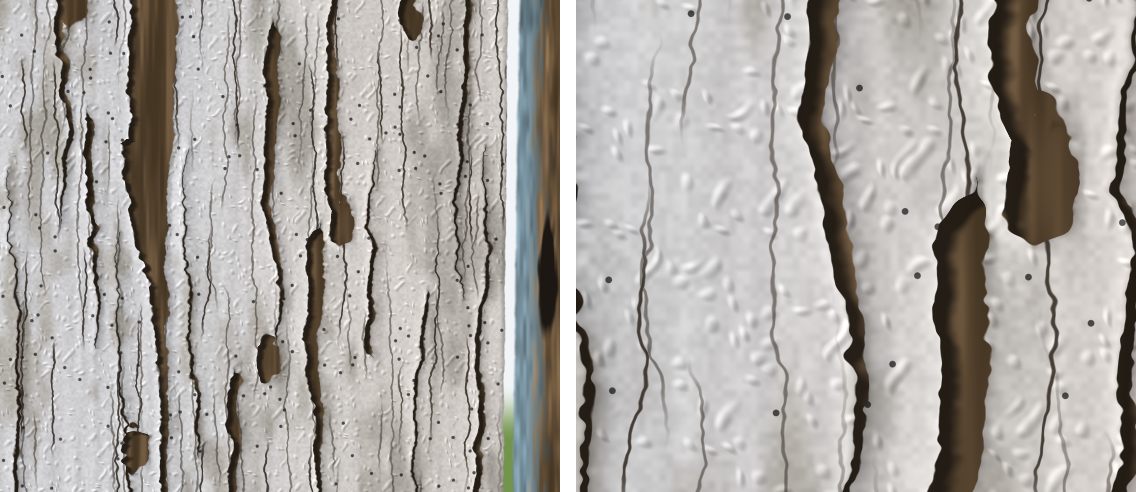
Left, the full canvas; right, a detail of the centre.
This texture is drawn by a WebGL 2 fragment shader. Its source:

```glsl
#version 300 es
precision highp float;
// Pale paint peeling off an upright plank, beside a weathered blue post.
// A signed gap field (split, tapering cracks, chips) parts paint from bare wood;
// sampling it again toward the light gives cast shadows and curled bright lips.
uniform vec2 u_resolution;
out vec4 outColor;

const vec3 PAINT_COOL = vec3(.81, .81, .82);
const vec3 PAINT_WARM = vec3(.81, .79, .77);
const vec3 PAINT_STAIN = vec3(.65, .63, .60);
const vec3 WOOD_DARK = vec3(.27, .21, .14);
const vec3 WOOD_LIGHT = vec3(.45, .36, .26);
const vec3 SHADOW = vec3(.11, .09, .07);
const vec3 POST_BLUE = vec3(.46, .56, .61);

float hash(vec2 p) {
  vec3 q = fract(p.xyx * vec3(.1031, .1030, .0973));
  q += dot(q, q.yzx + 33.33);
  return fract((q.x + q.y) * q.z);
}

float noise(vec2 p) {
  vec2 i = floor(p), f = fract(p);
  f *= f * (3. - 2. * f);
  return mix(mix(hash(i), hash(i + vec2(1, 0)), f.x),
             mix(hash(i + vec2(0, 1)), hash(i + 1.), f.x), f.y);
}

// Cellular noise: distance to the nearest point, and that point's random id
vec2 cellular(vec2 p) {
  vec2 base = floor(p), best = vec2(9., 0.);
  for (int y = -1; y <= 1; y++)
    for (int x = -1; x <= 1; x++) {
      vec2 cell = base + vec2(x, y);
      float d = length(cell + .15 + .7 * vec2(hash(cell), hash(cell + 57.)) - p);
      if (d < best.x) best = vec2(d, hash(cell + 113.));
    }
  return best;
}

float meander(float y, float seed) {
  return .010 * sin(y * 7. + seed) + .004 * sin(y * 19. + seed * 2.3)
       + .002 * sin(y * 47. + seed * 4.1);
}

// Ragged displacement for torn edges
vec2 tear(vec2 p) {
  float coarse = noise(p * vec2(14., 22.)) - .5;
  float fine = noise(p * vec2(45., 80.)) - .5;
  float tiny = noise(p * vec2(120., 190.)) - .5;
  return vec2(.014 * coarse + .007 * fine + .003 * tiny, .03 * fine + .012 * coarse);
}

// A wedge, thin at one end and blunt at the other
float crack(vec2 p, float x, float mid, float len, float halfWidth, float dir, float seed) {
  float t = .5 + dir * (p.y - mid) / len;
  float beyond = max(max(-t, t - 1.), 0.) * len;
  float s = clamp(t, 0., 1.);
  float w = halfWidth * pow(s, .7) * (1. - smoothstep(.94, 1., s));
  return abs(p.x - x - meander(p.y, seed)) - w + beyond;
}

float mainSplit(vec2 p) {
  float left = mix(.324, .247, smoothstep(.2, .75, p.y)) + .016 * smoothstep(.715, .725, p.y);
  float right = mix(.340, .360, smoothstep(.5, .9, p.y));
  return max(left - p.x, p.x - right);
}

// Negative where the paint is missing
float gap(vec2 p) {
  p += tear(p);
  float d = mainSplit(p);
  for (int i = 0; i < 14; i++) {
    float k = float(i);
    float a = hash(vec2(k, 3.)), b = hash(vec2(k, 17.)), c = hash(vec2(k, 41.));
    float x = (k + .5 + .6 * (a - .5)) / 14. * 1.03;
    d = min(d, crack(p, x, fract(k * .618 + .3), mix(.3, .75, b),
                     mix(.004, .021, c * c), a > .4 ? 1. : -1., k * 2.7));
  }
  vec2 chip = cellular(p * vec2(8., 4.5) + 5.);
  return min(d, chip.y > .84 ? (chip.x - .21) / 6. : .2);
}

float grit(vec2 p) {
  vec2 c = cellular(p * vec2(62., 54.) + 1.5 * noise(p * 40.));
  return smoothstep(.36, .05, c.x) * step(.55, c.y);
}

// Hairline cracks, one per column, broken along their length
float hairlines(vec2 p, float columns, float px) {
  float u = (p.x + meander(p.y, 1.) * .6 + tear(p).x * .7) * columns;
  float col = floor(u);
  float d = abs(fract(u) - .2 - .6 * hash(vec2(col, 9.))) / columns;
  float present = smoothstep(.5, .68, noise(vec2(col * 7.3, p.y * 5.)));
  return present * (1. - smoothstep(.0005, .0012 + px, d));
}

vec3 bareWood(vec2 p) {
  float grain = .6 * noise(p * vec2(55., 4.)) + .4 * noise(p * vec2(170., 11.));
  return mix(WOOD_DARK, WOOD_LIGHT, smoothstep(.2, .85, grain));
}

vec3 paintedFace(vec2 p, float d, float px) {
  vec3 col = mix(PAINT_COOL, PAINT_WARM, smoothstep(.3, .8, p.x));
  float stain = .6 * noise(p * vec2(13., 4.)) + .4 * noise(p * vec2(42., 15.));
  col = mix(col, PAINT_STAIN, .85 * smoothstep(.48, .76, stain));
  col += .07 * (noise(p * vec2(75., 3.)) - .5) + .07 * (noise(p * 210.) - .5);
  col += .13 * (grit(p) - grit(p + vec2(-.003, .003)));
  float facing = clamp((d - gap(p + vec2(.008, 0.))) / .008, -1., 1.);
  col += facing * exp(-max(d, 0.) / .010) * (facing > 0. ? .13 : .22);
  vec2 pin = cellular(p * 34. + 20.);
  col *= 1. - .65 * step(.86, pin.y) * (1. - smoothstep(.06, .06 + 50. * px, pin.x));
  float lines = max(hairlines(p, 15., px), .6 * hairlines(p + 3.1, 33., px));
  return mix(col, SHADOW * 1.6, .85 * lines);
}

vec3 bluePost(vec2 p) {
  float streak = .5 * noise(p * vec2(60., 5.)) + .5 * noise(p * vec2(150., 24.));
  float worn = smoothstep(1.075, 1.115, p.x + .05 * (streak - .5));
  vec3 col = mix(POST_BLUE, bareWood(p) * 1.15, worn) * (.6 + .75 * streak);
  float knot = length((p - vec2(1.112, .43)) / vec2(.020, .13)) + .5 * (streak - .5);
  return mix(SHADOW, col, smoothstep(.75, 1.05, knot));
}

void main() {
  float px = 1. / u_resolution.y;
  vec2 p = gl_FragCoord.xy * px;
  // Plank: wood in shadow under the paint layer
  float d = gap(p);
  float shade = smoothstep(-.005, .008, gap(p + vec2(-.013, .007)));
  vec3 wood = mix(bareWood(p), SHADOW, .88 * shade);
  vec3 col = mix(wood, paintedFace(p, d, px), smoothstep(-px, px, d));
  // Bright slit of daylight, then the neighbouring post
  float plankEdge = 1.022 + .010 * p.y + .3 * tear(p).x;
  float postEdge = 1.042 + .014 * p.y + .2 * tear(p + 2.).x;
  col *= 1. - .2 * smoothstep(plankEdge - .012, plankEdge, p.x);
  vec3 daylight = mix(vec3(.45, .58, .30), vec3(.95, .96, .97), smoothstep(.1, .22, p.y));
  col = mix(col, daylight, smoothstep(-px, px, p.x - plankEdge));
  col = mix(col, bluePost(p), smoothstep(-2. * px, 2. * px, p.x - postEdge));
  outColor = vec4(clamp(col, 0., 1.), 1.);
}
```
